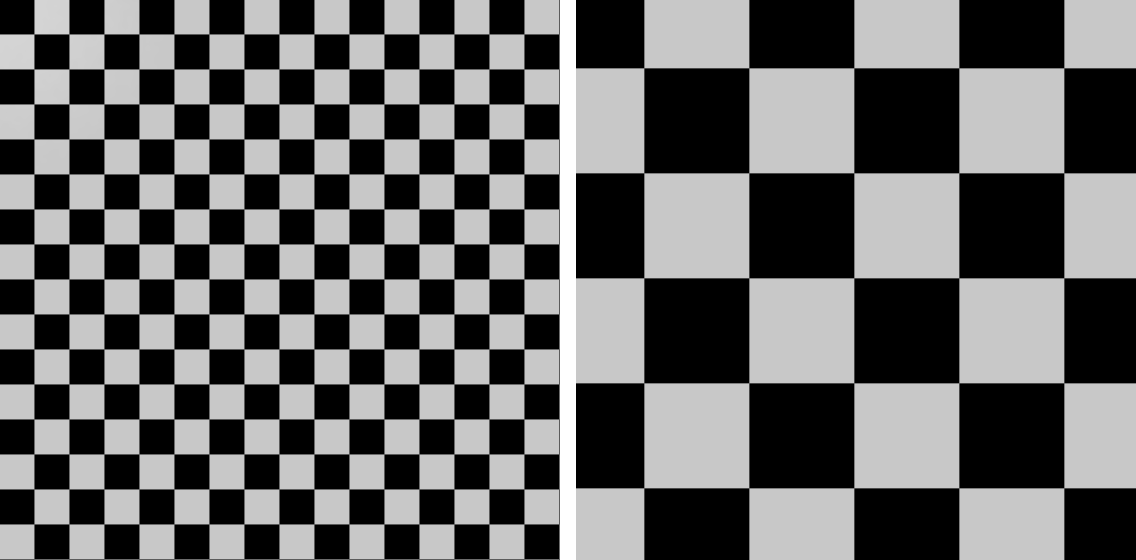
Left: the whole. Right: its middle third, enlarged.
Give the GLSL for this pattern, as a Shadertoy shader.

```glsl
// A checkerboard of 16 by 16 black and light grey squares, black at the top left.
// Two triangle waves give signed edge distances; their clamped product gives the
// smooth checks. A faint, uneven sheen brightens the upper left corner.

float hash(vec2 p) {
    vec3 q = fract(vec3(p.xyx) * 0.1031);
    q += dot(q, q.yzx + 33.33);
    return fract((q.x + q.y) * q.z);
}

float valueNoise(vec2 p) {
    vec2 cell = floor(p);
    vec2 f = fract(p);
    f = f * f * (3.0 - 2.0 * f);
    float low = mix(hash(cell), hash(cell + vec2(1, 0)), f.x);
    float high = mix(hash(cell + vec2(0, 1)), hash(cell + vec2(1, 1)), f.x);
    return mix(low, high, f.y);
}

// Signed distance to the nearest edge, alternating in sign from cell to cell
vec2 signedEdge(vec2 p) {
    return 0.5 - abs(mod(p + 0.5, 2.0) - 1.0);
}

void mainImage(out vec4 fragColor, in vec2 fragCoord) {
    vec2 uv = fragCoord / iResolution.xy;
    vec2 fromCorner = vec2(uv.x, 1.0 - uv.y);

    // Checks, offset slightly toward the upper left
    vec2 p = (fromCorner + 1.0 / 1024.0) * 16.0;
    vec2 pixel = 16.0 / iResolution.xy;
    vec2 wave = clamp(2.0 * signedEdge(p) / pixel, -1.0, 1.0);
    float lightCover = 0.5 - 0.5 * wave.x * wave.y;

    // Corner sheen with a ragged fade
    float reach = length(fromCorner) + 0.03 * valueNoise(fromCorner * 90.0);
    float sheen = 1.0 - smoothstep(0.05, 0.35, reach);

    float grey = lightCover * (0.784 + 0.05 * sheen);
    fragColor = vec4(vec3(grey), 1.0);
}
```
